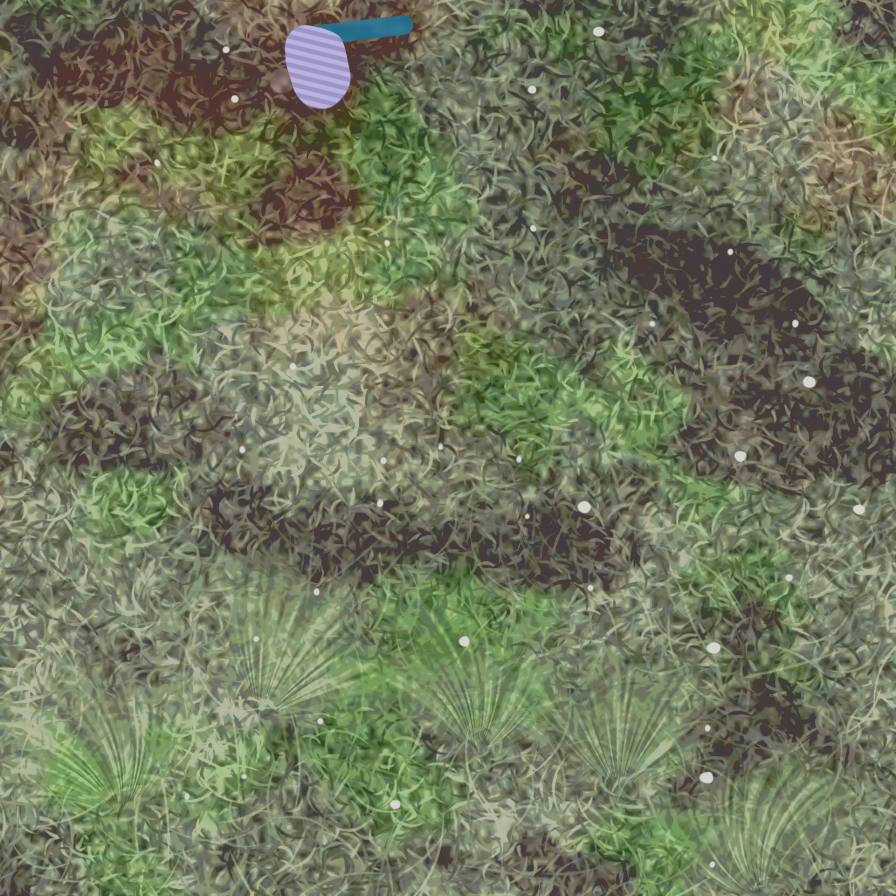
Write a Shadertoy shader that draws this texture.

```glsl
// Rough turf seen from above: mud, moss, grass tussocks, pebbles and a figure in lilac.
const vec3 MUD    = vec3(0.28, 0.27, 0.255);
const vec3 MOSS   = vec3(0.36, 0.40, 0.29);
const vec3 LITTER = vec3(0.44, 0.45, 0.40);
const vec3 GRASS  = vec3(0.51, 0.56, 0.44);
const vec3 STRAW  = vec3(0.645, 0.66, 0.57);
const vec3 LILAC  = vec3(0.67, 0.64, 0.82);
const vec3 TEAL   = vec3(0.17, 0.45, 0.56);
const vec3 SKIN   = vec3(0.50, 0.41, 0.39);
const vec3 PEBBLE = vec3(0.84, 0.84, 0.81);
const vec3 GREEN_TINT = vec3(-0.06, 0.035, -0.09);
const vec3 RUST_TINT  = vec3(0.07, -0.03, -0.05);
const float SOFT = 0.0012;          // edge softness
const float LITTER_CONTRAST = 0.85; // spread of tone between short strokes
const float PEBBLE_CELLS = 13.0;
const float PEBBLE_SHARE = 0.2;
const int TUSSOCKS = 5;

vec2 hash22(vec2 p) {
    vec3 q = fract(p.xyx * vec3(0.1031, 0.1030, 0.0973));
    q += dot(q, q.yzx + 33.33);
    return fract((q.xx + q.yz) * q.zy);
}

float noise(vec2 p) {
    vec2 i = floor(p), f = fract(p);
    f = f * f * (3.0 - 2.0 * f);
    float low = mix(hash22(i).x, hash22(i + vec2(1, 0)).x, f.x);
    float high = mix(hash22(i + vec2(0, 1)).x, hash22(i + vec2(1, 1)).x, f.x);
    return mix(low, high, f.y);
}

float fbm(vec2 p) {
    float sum = 0.0, amp = 0.5;
    for (int i = 0; i < 4; i++) {
        sum += amp * noise(p);
        p = mat2(1.6, 1.2, -1.2, 1.6) * p + 7.3;
        amp *= 0.5;
    }
    return sum / 0.9375;
}

// Tone 0..1 to colour; the steps follow the area share of each colour.
vec3 turfColour(float t) {
    vec3 c = mix(MUD, MOSS, smoothstep(0.10, 0.25, t));
    c = mix(c, LITTER, smoothstep(0.26, 0.40, t));
    c = mix(c, GRASS, smoothstep(0.45, 0.61, t));
    c = mix(c, STRAW, smoothstep(0.66, 0.84, t));
    return c * (1.0 + 0.22 * (t - 0.5));
}

// Lays curved tapering strokes over the tone, one per grid cell.
float strokes(float tone, float ground, vec2 p, float cells, float width,
              float swing, float contrast, float amount, float seed) {
    vec2 cell = floor(p * cells);
    float len = 0.95 / cells;
    for (int k = 0; k < 9; k++) {
        vec2 id = cell + vec2(k % 3 - 1, k / 3 - 1);
        vec2 place = hash22(id + seed), look = hash22(id + seed + 57.0);
        vec2 centre = (id + place) / cells;
        float angle = 1.7 + swing * (noise(centre * 7.0 + seed) - 0.5 + 0.6 * (look.x - 0.5));
        vec2 dir = vec2(cos(angle), sin(angle)), d = p - centre;
        vec2 q = vec2(dot(d, dir), dot(d, vec2(-dir.y, dir.x)));
        q.y += (place.x - 0.5) * 1.2 * q.x * q.x / len;
        float along = abs(q.x) / len;
        float cover = smoothstep(SOFT, -SOFT, abs(q.y) - width * (1.0 - 0.6 * along));
        cover *= smoothstep(1.0, 0.65, along);
        tone = mix(tone, ground + contrast * (look.y - 0.5), cover * amount);
    }
    return tone;
}

void mainImage(out vec4 fragColor, in vec2 fragCoord) {
    vec2 uv = fragCoord / iResolution.y;

    // Ground patches
    float patches = fbm(uv * 6.0 + 3.7);
    float mud = smoothstep(0.52, 0.68, fbm(uv * vec2(6.0, 7.5) + 21.0)
                + 0.10 * smoothstep(0.3, 0.0, abs(uv.y - 0.53)));
    float meadow = smoothstep(0.52, 0.22, uv.y + 0.4 * (patches - 0.5));
    float twigs = smoothstep(0.17, 0.05, length((uv - vec2(1.0, 0.9)) * vec2(1.0, 0.6)));
    float ground = 0.56 + 0.7 * (patches - 0.5) - 0.30 * mud + 0.04 * meadow;

    // Litter and blades, fine to long
    float tone = ground - 0.06 + 0.8 * (noise(uv * 130.0) - 0.5);
    tone = strokes(tone, ground, uv, 72.0, 0.0022, 7.0, LITTER_CONTRAST, 0.85, 11.0);
    tone = strokes(tone, ground, uv, 46.0, 0.0021, 6.0, LITTER_CONTRAST, 0.8, 83.0);
    float growth = max(meadow, twigs);
    tone = strokes(tone, ground + 0.16, uv, 24.0, 0.0017, 2.8, 0.6, 0.12 + 0.6 * growth, 140.0);
    tone = strokes(tone, ground + 0.24, uv, 13.0, 0.0016, 3.2, 0.4, 0.10 + 0.65 * growth, 205.0);

    // Tussocks: bent streaks fanning from a root
    float tuft = 0.0;
    for (int i = 0; i < TUSSOCKS; i++) {
        float n = float(i);
        vec2 h = hash22(vec2(n, 4.0));
        vec2 d = uv - vec2((n + 0.2 + 0.6 * h.x) / float(TUSSOCKS), 0.24 * h.y - 0.02);
        float r = length(d);
        float angle = atan(d.x, d.y) + (h.x - 0.5) * 9.0 * r;
        float fan = smoothstep(1.4, 0.5, abs(angle - 1.2 * (h.y - 0.5)));
        fan *= smoothstep(0.20, 0.09, r + 0.08 * (noise(uv * 25.0) - 0.5)) * smoothstep(0.0, 0.05, r);
        float streak = noise(vec2(angle * 27.0, r * 16.0) + 19.0 * n);
        tone = mix(tone, 0.32 + 0.75 * streak, 0.72 * fan);
        tuft = max(tuft, fan);
    }
    tone += 0.16 * (noise(uv * 210.0 + 9.0) - 0.5);

    // Colour and local tints
    vec3 col = turfColour(clamp(tone, 0.0, 1.0));
    float green = smoothstep(0.48, 0.68, fbm(uv * 7.0 + 47.0)) * (1.0 - mud);
    float rust = smoothstep(0.50, 0.66, fbm(uv * 6.0 + 71.0)) * smoothstep(0.3, 0.8, uv.y);
    col += GREEN_TINT * (0.9 * green + 0.35 * tuft) + RUST_TINT * 0.7 * rust;
    col += vec3(0.02, -0.012, 0.008) * mud + 0.035 * (noise(uv * 95.0 + 31.0) - 0.5) * vec3(1, 0, -1);

    // Pebbles
    vec2 id = floor(uv * PEBBLE_CELLS), pick = hash22(id + 310.0);
    vec2 off = fract(uv * PEBBLE_CELLS) - 0.25 - 0.5 * hash22(id + 370.0);
    float size = mix(0.003, 0.0085, pick.y * pick.y * pick.y);
    float stone = length(off * vec2(1.0, 0.8 + 0.4 * pick.y)) / PEBBLE_CELLS - size;
    stone += 0.002 * (noise(uv * 150.0) - 0.5);
    col = mix(col, PEBBLE, smoothstep(SOFT, -SOFT, stone) * step(pick.x, PEBBLE_SHARE));

    // Figure: teal legs, head, striped lilac top
    vec2 f = uv - vec2(0.355, 0.925);
    float reach = clamp(f.x / 0.095, 0.0, 1.0);
    float legs = length(f - vec2(0.095 * reach, 0.036 + 0.011 * reach)) - 0.011;
    col = mix(col, TEAL + 0.08 * (noise(uv * 90.0) - 0.5), smoothstep(SOFT, -SOFT, legs));
    float head = length(f + vec2(0.040, 0.015)) - 0.014;
    col = mix(col, SKIN * (0.7 + 0.6 * noise(uv * 110.0)), smoothstep(SOFT, -SOFT, head));
    float top = length(f * vec2(1.25, 0.95) + vec2(0.0, 0.2 * f.x)) - 0.045;
    top += 0.012 * (noise(uv * 45.0) - 0.5);
    float stripe = smoothstep(0.3, 0.7, abs(fract((f.y + 0.25 * f.x) * 95.0) * 2.0 - 1.0));
    vec3 cloth = LILAC + mix(-0.06, 0.06, stripe);
    col = mix(col, cloth, smoothstep(SOFT, -SOFT, top));

    fragColor = vec4(col, 1.0);
}
```
